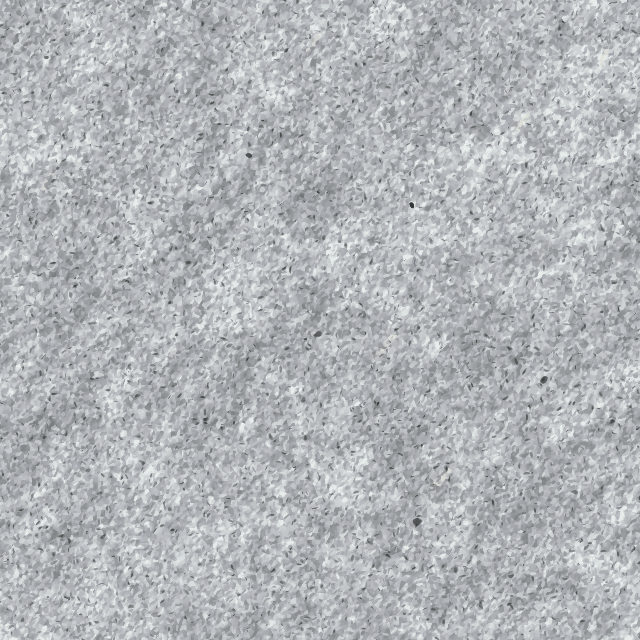
A WebGL 2 fragment shader for this texture:

```glsl
#version 300 es
precision highp float;
// Fine-grained pale grey stone with a slanted grain. Soft cellular noise gives
// the crystal tones, stretched noise gives the cloudy bands, and scattered
// ellipses add pale flakes, dark flecks, cream veins and a few black nodules.

uniform vec2 u_resolution;
out vec4 fragColor;

const float GRAIN_ANGLE = 0.95;       // radians from the x axis
const float BASE_TONE = 0.713;
const float COARSE_CELLS = 95.0;      // cells across the canvas
const float FINE_CELLS = 205.0;
const float COARSE_CONTRAST = 0.13;
const float FINE_CONTRAST = 0.23;
const float BAND_CONTRAST = 0.09;
const float CLOUD_CONTRAST = 0.11;
const float FLAKE_LIFT = 0.12;
const float FLECK_DROP = 0.30;
const float WARP = 0.004;             // raggedness of the outlines
const vec3 DARK = vec3(0.40, 0.42, 0.42);
const vec3 MID = vec3(0.70, 0.71, 0.73);
const vec3 LIGHT = vec3(0.85, 0.87, 0.87);
const vec3 CREAM = vec3(0.88, 0.89, 0.85);
const vec3 NODULE = vec3(0.17, 0.18, 0.18);

vec3 hash3(vec2 p) {
    vec3 q = fract(p.xyx * vec3(0.1031, 0.1030, 0.0973));
    q += dot(q, q.yxz + 33.33);
    return fract((q.xxy + q.yzz) * q.zyx);
}

float valueNoise(vec2 p) {
    vec2 cell = floor(p);
    vec2 f = fract(p);
    f = f * f * (3.0 - 2.0 * f);
    float low = mix(hash3(cell).x, hash3(cell + vec2(1, 0)).x, f.x);
    float high = mix(hash3(cell + vec2(0, 1)).x, hash3(cell + vec2(1, 1)).x, f.x);
    return mix(low, high, f.y);
}

// Random tone per Voronoi cell, blended softly across the borders.
float cellTone(vec2 p) {
    vec2 cell = floor(p);
    float total = 0.0;
    float weights = 0.0;
    for (int y = -1; y <= 1; y++) {
        for (int x = -1; x <= 1; x++) {
            vec2 id = cell + vec2(x, y);
            vec3 h = hash3(id);
            vec2 d = id + h.xy - p;
            float w = exp(-16.0 * dot(d, d)) + 1e-6;
            total += w * h.z;
            weights += w;
        }
    }
    return total / weights;
}

// Coverage by scattered ellipses; halfSize is in cells, spread turns them.
float scatter(vec2 p, float density, vec2 halfSize, float spread, float softness) {
    vec2 cell = floor(p);
    float cover = 0.0;
    for (int y = -1; y <= 1; y++) {
        for (int x = -1; x <= 1; x++) {
            vec2 id = cell + vec2(x, y);
            vec3 place = hash3(id + 17.0);
            vec3 shape = hash3(id + 71.0);
            float turn = (shape.x - 0.5) * spread;
            vec2 d = p - id - place.xy;
            d = vec2(cos(turn) * d.x + sin(turn) * d.y,
                     cos(turn) * d.y - sin(turn) * d.x);
            float r = length(d / (halfSize * mix(0.55, 1.25, shape.y)));
            float blob = 1.0 - smoothstep(1.0 - softness, 1.0 + softness, r);
            cover = max(cover, blob * step(place.z, density) * mix(0.55, 1.0, shape.z));
        }
    }
    return cover;
}

vec3 stoneRamp(float tone) {
    vec3 shade = mix(DARK, MID, (tone - 0.415) / 0.298);
    vec3 shine = mix(MID, LIGHT, (tone - 0.713) / 0.150);
    return tone < 0.713 ? shade : shine;
}

void main() {
    vec2 uv = gl_FragCoord.xy / min(u_resolution.x, u_resolution.y);
    float c = cos(GRAIN_ANGLE);
    float s = sin(GRAIN_ANGLE);
    vec2 grain = vec2(c * uv.x + s * uv.y, c * uv.y - s * uv.x) + 3.0;  // along, across
    vec2 ragged = grain + WARP * (vec2(valueNoise(grain * 140.0),
                                       valueNoise(grain * 140.0 + 41.0)) - 0.5);

    // Cloudy bands drawn out along the grain
    float band = valueNoise(grain * vec2(6.0, 15.0)) - 0.5;
    float cloud = valueNoise(ragged * vec2(22.0, 46.0) + 9.0) - 0.5;
    float tone = BASE_TONE + BAND_CONTRAST * band + CLOUD_CONTRAST * cloud;

    // Crystals at two sizes
    tone += COARSE_CONTRAST * (cellTone(ragged * COARSE_CELLS * vec2(0.75, 1.2)) - 0.5);
    tone += FINE_CONTRAST * (cellTone(ragged * FINE_CELLS * vec2(0.85, 1.1) + 5.0) - 0.5);

    // Pale flakes gather in bright bands; dark flecks lie more freely
    float flakes = scatter(ragged * 62.0, 0.30 + 0.6 * (band + cloud), vec2(0.42, 0.19), 1.8, 0.35);
    float flecks = scatter(ragged * 84.0 + 23.0, 0.27 + 0.25 * cloud, vec2(0.30, 0.13), 2.6, 0.45);
    tone += FLAKE_LIFT * flakes - FLECK_DROP * flecks;
    vec3 color = stoneRamp(clamp(tone, 0.2, 0.92));

    // Broken cream veins and rare black nodules
    float vein = scatter(ragged * 13.0 + 7.0, 0.08, vec2(0.42, 0.075), 0.5, 0.4);
    color = mix(color, CREAM, vein * smoothstep(0.62, 0.80, tone) * 0.8);
    float nodule = scatter(ragged * 12.0 + 31.0, 0.06, vec2(0.065, 0.05), 3.0, 0.2);
    color = mix(color, NODULE, nodule);

    fragColor = vec4(color, 1.0);
}
```
